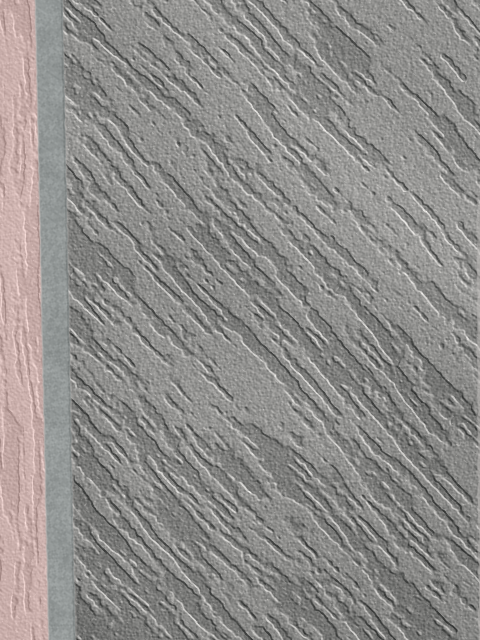
Write a WebGL 1 fragment shader that draws this texture.

```glsl
precision highp float;
// Scratched grey plaster panel beside a smooth grey band and a pink plaster strip.
// Each plaster is a height field of stretched noise, cut into ragged grooves
// and lit from the upper right by a finite difference.
uniform vec2 u_resolution;

const vec3 PINK = vec3(0.785, 0.680, 0.665);
const vec3 BAND_GREY = vec3(0.575, 0.595, 0.592);
const vec3 PANEL_GREY = vec3(0.528, 0.528, 0.520);
const vec3 EDGE_LIGHT = vec3(0.72, 0.71, 0.70);
const vec2 TO_LIGHT = vec2(0.80, 0.60);
const float LIGHT_STEP = 0.0026;

float hash(vec2 p) {
  return fract(sin(dot(p, vec2(127.1, 311.7))) * 43758.5453);
}

float noise(vec2 p) {
  vec2 cell = floor(p);
  vec2 f = fract(p);
  f = f * f * (3.0 - 2.0 * f);
  float low = mix(hash(cell), hash(cell + vec2(1.0, 0.0)), f.x);
  float high = mix(hash(cell + vec2(0.0, 1.0)), hash(cell + 1.0), f.x);
  return mix(low, high, f.y);
}

// Noise on a turned lattice, which hides the grid of the cells.
float grain(vec2 p, float freq) {
  return noise(mat2(0.83, 0.56, -0.56, 0.83) * p * freq + 17.3);
}

// Noise stretched along a unit direction; freq is (along, across).
float streak(vec2 p, vec2 dir, vec2 freq) {
  vec2 q = vec2(dot(p, dir), dot(p, vec2(-dir.y, dir.x)));
  return noise(q * freq + 31.7);
}

// Depth of the trowel grooves, 0 on the plateaus and 1 at the bottom.
float grooves(vec2 p, vec2 dir) {
  vec2 across = vec2(-dir.y, dir.x);
  vec2 q = p + across * (0.014 * noise(p * 6.0) + 0.0022 * grain(p, 60.0));
  vec2 tilted = normalize(dir + 0.06 * across);
  float n = 0.56 * streak(q, dir, vec2(8.0, 88.0));
  n += 0.44 * streak(q, tilted, vec2(22.0, 150.0));
  n += 0.22 * (grain(p, 135.0) - 0.5);
  float density = 0.26 * (streak(p, dir, vec2(4.0, 9.0)) - 0.5);
  return smoothstep(0.46, 0.63, n + density);
}

float plasterHeight(vec2 p, vec2 dir) {
  float crumbs = grain(p, 165.0);
  float sand = grain(p + 2.9, 330.0);
  return 0.50 * crumbs + 0.50 * sand - 1.1 * grooves(p, dir);
}

// Brightness offset of the lit plaster.
float plasterLight(vec2 p, vec2 dir) {
  float slope = plasterHeight(p, dir) - plasterHeight(p + TO_LIGHT * LIGHT_STEP, dir);
  float light = 0.225 * clamp(slope, -0.95, 1.15);
  light -= 0.075 * (grooves(p, dir) - 0.45);
  light += 0.10 * (grain(p + 5.1, 370.0) - 0.5);
  light += 0.13 * smoothstep(0.78, 0.97, grain(p + 8.7, 210.0));
  light += 0.07 * (streak(p, dir, vec2(3.0, 7.0)) - 0.5);
  return light + 0.05 * (noise(p * 3.0 + 4.0) - 0.5);
}

// Fine even sand for the smooth band.
float sandLight(vec2 p) {
  return 0.09 * (grain(p, 340.0) - 0.5) + 0.05 * (grain(p, 35.0) - 0.5);
}

float lineMask(float d, float halfWidth, float blur) {
  return 1.0 - smoothstep(halfWidth - blur, halfWidth + blur, abs(d));
}

void main() {
  vec2 p = gl_FragCoord.xy / u_resolution.y;
  float blur = 0.8 / u_resolution.y;
  float ragged = 0.003 * (grain(p, 110.0) - 0.5);

  // Signed distances to the slightly leaning borders
  float pastPink = p.x - (0.076 - 0.021 * p.y) + 0.4 * ragged;
  float pastBand = p.x - (0.118 - 0.020 * p.y) + 0.6 * ragged;
  float pastPanel = p.x - (0.748 - 0.004 * p.y) + ragged;

  // Three surfaces: vertical pink grooves, smooth band, slanted grey grooves
  vec2 slant = normalize(vec2(0.66, -0.75));
  vec2 upright = normalize(vec2(0.02, -1.0));
  vec3 pink = PINK + 0.55 * plasterLight(p + 3.0, upright);
  vec3 band = BAND_GREY + sandLight(p);
  float panelLight = plasterLight(p, slant) + 0.05 * (p.y - 0.5);
  vec3 panel = PANEL_GREY + panelLight * vec3(1.02, 1.0, 0.99);

  vec3 color = mix(pink, band, smoothstep(-blur, blur, pastPink));
  color = mix(color, panel, smoothstep(-blur, blur, pastBand));

  // Worn light rims and the shadowed joint
  color = mix(color, EDGE_LIGHT, 0.55 * lineMask(pastPink, 0.0012, blur));
  color -= 0.07 * lineMask(pastBand + 0.002, 0.0012, blur);
  color = mix(color, EDGE_LIGHT, 0.35 * lineMask(pastBand - 0.001, 0.0010, blur));
  float lowerSide = 1.0 - smoothstep(0.60, 0.75, p.y);
  color = mix(color, EDGE_LIGHT, 0.6 * lowerSide * smoothstep(-blur, blur, pastPanel));

  gl_FragColor = vec4(clamp(color, 0.0, 1.0), 1.0);
}
```
